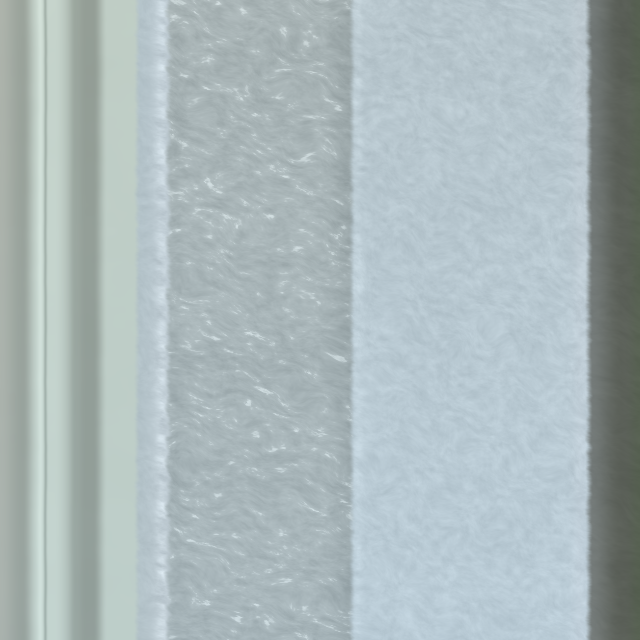
Write a three.js fragment shader that draws this texture.

```glsl
// Soft fibrous fabric folds hanging beside a moulded frame, with a dark gap at right
#define FOLD_LEFT 0.263
#define FOLD_MID 0.550
#define FOLD_RIGHT 0.920
#define FABRIC_START 0.214
#define FRAY 0.006
#define GRAIN 0.085
#define SHADE_COLOR vec3(0.660, 0.710, 0.722)
#define LIGHT_COLOR vec3(0.722, 0.786, 0.820)
#define FRAME_COLOR vec3(0.745, 0.805, 0.780)
#define GROOVE_COLOR vec3(0.575, 0.620, 0.595)
#define GAP_COLOR vec3(0.355, 0.375, 0.345)

varying vec2 vUv;

float hash(vec2 p) {
  vec3 q = fract(vec3(p.xyx) * 0.1031);
  q += dot(q, q.yzx + 33.33);
  return fract((q.x + q.y) * q.z);
}

float noise(vec2 p) {
  vec2 i = floor(p), f = fract(p);
  f = f * f * (3.0 - 2.0 * f);
  return mix(mix(hash(i), hash(i + vec2(1.0, 0.0)), f.x),
             mix(hash(i + vec2(0.0, 1.0)), hash(i + 1.0), f.x), f.y);
}

float fbm(vec2 p) {
  float sum = 0.0, weight = 0.5;
  for (int i = 0; i < 4; i++) {
    sum += weight * (noise(p) - 0.5);
    p = mat2(0.9, 0.44, -0.44, 0.9) * p * 1.9 + 17.3;
    weight *= 0.62;
  }
  return sum;
}

// Bell-shaped highlight or crease centred on a vertical line
float ridge(float x, float center, float width) {
  float d = (x - center) / width;
  return exp(-d * d);
}

// Short, bent, slightly slanted fibres
float fibres(vec2 p, vec2 scale) {
  vec2 bend = vec2(noise(p * 24.0), noise(p * 24.0 + 40.0)) - 0.5;
  p += bend * 0.02;
  p.y += p.x * 0.25;
  return fbm(p * scale);
}

vec3 frame(float x, float y) {
  vec3 c = mix(vec3(0.67, 0.70, 0.675), vec3(0.60, 0.64, 0.615), smoothstep(0.0, 0.035, x));
  c = mix(c, FRAME_COLOR + 0.025, smoothstep(0.036, 0.060, x));
  c = mix(c, GROOVE_COLOR, smoothstep(0.085, 0.135, x));
  c = mix(c, FRAME_COLOR, smoothstep(0.146, 0.168, x));
  c -= 0.13 * ridge(x, 0.071, 0.0025);
  c += 0.05 * ridge(x, 0.063, 0.004);
  c -= 0.03 * ridge(x, 0.115, 0.006);
  return c + vec3(-0.01, 0.0, 0.015) * (0.5 - y);
}

void main() {
  float x = vUv.x, y = vUv.y;

  // Ragged offset that follows the fibres along every fold
  float ragged = fbm(vec2(x * 35.0, y * 95.0 + x * 20.0));
  float fx = x + FRAY * ragged;

  // Surface grain: slanted on the shaded fold, rounder on the lit fold
  float longGrain = fibres(vUv, vec2(52.0, 110.0));
  float roundGrain = fibres(vUv + 3.7, vec2(75.0, 100.0));
  float cloud = fbm(vUv * vec2(9.0, 12.0));

  // Narrow returning strip at the left of the fabric
  vec3 strip = mix(vec3(0.700, 0.760, 0.785), vec3(0.735, 0.785, 0.815),
                   smoothstep(FABRIC_START, FOLD_LEFT, x));
  strip += GRAIN * 0.7 * roundGrain;
  strip += (0.045 + 0.20 * ragged) * ridge(x, FOLD_LEFT - 0.010, 0.011);

  // Shaded fold
  vec3 shade = SHADE_COLOR + vec3(-0.005, 0.005, 0.018) * (0.5 - y);
  shade += GRAIN * 1.45 * longGrain + 0.035 * cloud;
  shade += 0.10 * smoothstep(0.16, 0.38, longGrain);
  shade -= 0.045 * smoothstep(FOLD_MID - 0.05, FOLD_MID, x);
  shade -= 0.015 * ridge(x, FOLD_LEFT + 0.012, 0.010);

  // Lit fold
  vec3 lit = LIGHT_COLOR + vec3(0.012, 0.025, 0.040) * (0.5 - y);
  lit += GRAIN * 1.05 * roundGrain + 0.030 * cloud;
  lit += (0.030 + 0.08 * ragged) * ridge(x, FOLD_MID + 0.009, 0.008);
  lit += vec3(0.025, 0.015, 0.015) * ridge(x, FOLD_RIGHT - 0.012, 0.014);

  // Dark gap, fading away from the fabric edge
  vec3 gap = mix(vec3(0.455, 0.480, 0.475), GAP_COLOR, smoothstep(FOLD_RIGHT, 0.972, x));
  gap += vec3(-0.015, 0.005, -0.025) * smoothstep(0.975, 1.0, x);
  gap += 0.035 * longGrain + 0.03 * cloud;

  // Join the vertical layers from left to right
  vec3 color = frame(x + 0.002 * cloud, y) + 0.012 * cloud;
  color = mix(color, strip, smoothstep(-0.005, 0.005, fx - FABRIC_START));
  color = mix(color, shade, smoothstep(-0.005, 0.005, x + 2.0 * FRAY * ragged - FOLD_LEFT));
  color = mix(color, lit, smoothstep(-0.005, 0.005, fx - FOLD_MID));
  color = mix(color, gap, smoothstep(-0.006, 0.006, fx - FOLD_RIGHT));

  gl_FragColor = vec4(clamp(color, 0.0, 1.0), 1.0);
}
```
